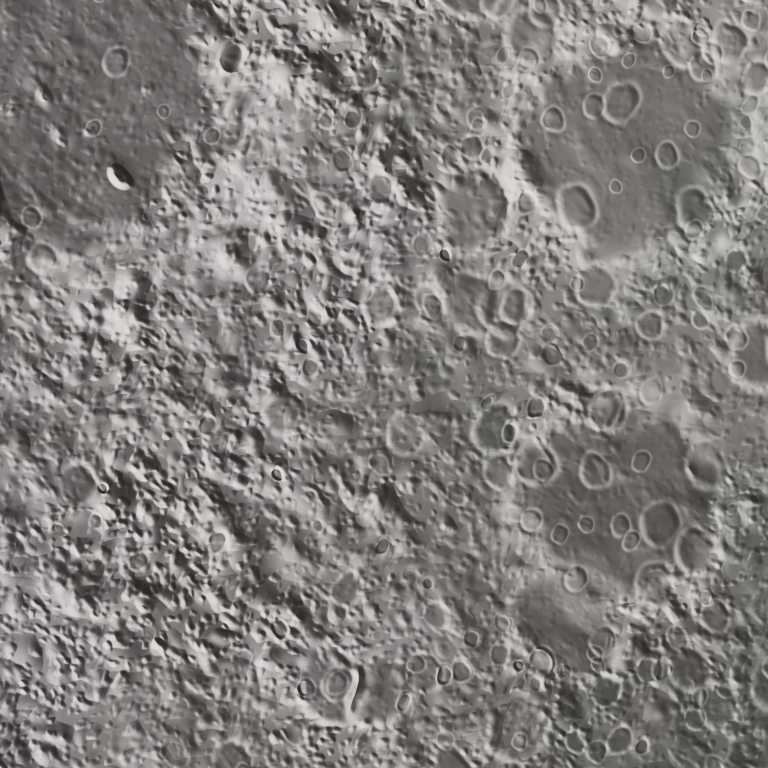
This texture is drawn by a three.js fragment shader. Its source:

```glsl
varying vec2 vUv;

// Light and tone
const vec2 SUN_DIRECTION = vec2(0.78, 0.62);
const float SLOPE_STEP = 0.0016;
const float SLOPE_GAIN = 0.125;
const float MID_TONE = 0.515;
const float TONE_RANGE = 0.37;
const float RIM_GLOW = 0.17;
const float FLOOR_SHADE = 0.09;
const float CLUMP_GLOW = 0.05;
const vec3 GREY_TINT = vec3(0.006, -0.008, -0.017);
const vec3 MAUVE_TINT = vec3(0.008, -0.005, 0.006);

// Relief
const int ROCK_OCTAVES = 5;
const float ROCK_SCALE = 14.0;
const float ROCK_GROWTH = 1.75;
const float BASIN_RELIEF = 0.3;
const float CRATER_RELIEF = 0.9;
const float CRATER_OVAL = 1.13;
const float RIM_WIDTH = 0.16;

// Basins: centre and radius
const vec3 SEA_BASIN = vec3(0.05, 0.90, 0.29);
const vec3 PLAIN_BASIN = vec3(0.82, 0.81, 0.16);
const vec3 DARK_BASIN = vec3(0.80, 0.34, 0.14);
const vec3 TWIN_BASIN = vec3(0.74, 0.19, 0.075);

vec3 hash3(vec2 p) {
  vec3 q = fract(p.xyx * vec3(0.1031, 0.1030, 0.0973));
  q += dot(q, q.yxz + 33.33);
  return fract((q.xxy + q.yzz) * q.zyx);
}

// Cellular noise: one soft bump or dent per cell, about -1 to 1
float bumps(vec2 p) {
  vec2 cell = floor(p);
  float sum = 0.0;
  for (int j = -1; j <= 1; j++) {
    for (int i = -1; i <= 1; i++) {
      vec2 id = cell + vec2(float(i), float(j));
      vec3 rnd = hash3(id);
      vec2 d = p - id - rnd.xy;
      float k = max(0.0, 1.0 - dot(d, d));
      sum += (rnd.z * 2.0 - 1.0) * k * k * k;
    }
  }
  return sum;
}

// Layered sines that break up outlines
vec2 warp(vec2 p) {
  return p + 0.004 * sin(p.yx * vec2(31.0, 37.0) + vec2(1.0, 4.0))
           + 0.0012 * sin(p.yx * vec2(97.0, 83.0) + p * 40.0);
}

// Crater features: x height, y rim mask, z floor mask
vec3 crater(vec2 offset, float radius, float relief) {
  float r = length(offset) / radius;
  float rimPos = (r - 1.0) / RIM_WIDTH;
  float rim = exp(-rimPos * rimPos);
  float bowl = 1.0 - smoothstep(0.6, 1.0, r);
  return vec3((0.2 * rim - 0.4 * bowl) * radius * relief, rim, bowl);
}

vec3 merge(vec3 a, vec3 b) {
  return vec3(a.x + b.x, max(a.yz, b.yz));
}

// Scattered craters, denser towards the right
vec3 craterField(vec2 p, float scale, float share) {
  vec2 q = p * scale;
  vec2 cell = floor(q);
  vec3 field = vec3(0.0);
  for (int j = -1; j <= 1; j++) {
    for (int i = -1; i <= 1; i++) {
      vec2 id = cell + vec2(float(i), float(j));
      vec3 rnd = hash3(id + scale * 7.0);
      vec3 kind = hash3(id + 57.0 + scale);
      vec2 centre = id + rnd.xy;
      float density = share * mix(0.2, 1.0, smoothstep(0.2, 0.65, centre.x / scale));
      if (kind.x < density) {
        vec2 d = (q - centre) * vec2(CRATER_OVAL, 1.0);
        d += 0.013 * sin(d.yx * 13.0 + kind.yz * 6.0);
        vec3 c = crater(d, mix(0.18, 0.37, kind.y), CRATER_RELIEF);
        field = merge(field, vec3(c.x / scale, c.yz * mix(0.6, 1.0, kind.z)));
      }
    }
  }
  return field;
}

vec3 basin(vec2 p, vec3 shape) {
  vec2 ragged = 0.08 * shape.z * sin(p.yx * 43.0 + 1.7 * sin(p * 71.0));
  return crater(p - shape.xy + ragged, shape.z, BASIN_RELIEF);
}

// Rubble, each octave turned, finer and steeper
float rocks(vec2 p) {
  mat2 turn = mat2(0.8, 0.6, -0.6, 0.8);
  float scale = ROCK_SCALE;
  float steepness = 0.6;
  float height = 0.0;
  for (int i = 0; i < ROCK_OCTAVES; i++) {
    float n = bumps(p * scale + float(i) * 19.0);
    height += steepness * (0.75 * n - 0.7 * abs(n)) / scale;
    scale *= ROCK_GROWTH;
    steepness += 0.17;
    p = turn * p;
  }
  return height;
}

// Mountain groups that stand on the smooth floors
float mountains(vec2 p) {
  float n = bumps(p * 9.0 + 43.0) + 0.6 * bumps(p * 27.0 + 12.0);
  return smoothstep(0.1, 0.4, n);
}

// Whole ground: x height, y rim mask, z floor mask, w mountain mask
vec4 terrain(vec2 point) {
  vec2 p = warp(point);
  vec3 land = merge(basin(p, SEA_BASIN), basin(p, PLAIN_BASIN));
  land = merge(land, merge(basin(p, DARK_BASIN), basin(p, TWIN_BASIN)));
  float clumps = mountains(p) * smoothstep(0.75, 0.3, p.x) * land.z;
  land = merge(land, craterField(p, 6.5, 0.55));
  land = merge(land, craterField(p, 12.0, 0.55));
  land = merge(land, craterField(p, 22.0, 0.32));
  float rugged = mix(1.2, 0.75, smoothstep(0.3, 0.8, p.x));
  rugged *= mix(0.6, 1.25, smoothstep(-0.4, 0.4, bumps(p * 8.0 + 71.0)));
  rugged *= mix(1.0, 0.22, land.z * (1.0 - clumps));
  return vec4(land.x + rocks(p) * rugged, land.y, land.z * (1.0 - clumps), clumps);
}

void main() {
  vec2 stepToSun = SUN_DIRECTION * SLOPE_STEP;
  vec4 away = terrain(vUv - stepToSun);
  vec4 near = terrain(vUv + stepToSun);
  float slope = (away.x - near.x) / (2.0 * SLOPE_STEP);
  vec3 masks = 0.5 * (away.yzw + near.yzw);

  // Broad patches and the darker lower right
  float patches = bumps(vUv * 5.0 + 3.0) + 0.7 * bumps(vUv * 15.0 + 8.0);
  float dusk = smoothstep(0.35, 0.9, vUv.x) * (1.0 - smoothstep(0.3, 0.75, vUv.y));
  float light = SLOPE_GAIN * slope + RIM_GLOW * masks.x - FLOOR_SHADE * masks.y;
  light += CLUMP_GLOW * masks.z + 0.06 * patches - 0.11 * dusk;

  // Soft limit keeps detail in highlights and shadows
  float x = light / TONE_RANGE;
  float tone = MID_TONE + TONE_RANGE * x / sqrt(1.0 + x * x);
  float mauve = clamp(0.9 - 1.5 * vUv.x + 0.6 * patches, -0.8, 1.0);
  gl_FragColor = vec4(tone + GREY_TINT + MAUVE_TINT * mauve, 1.0);
}
```
